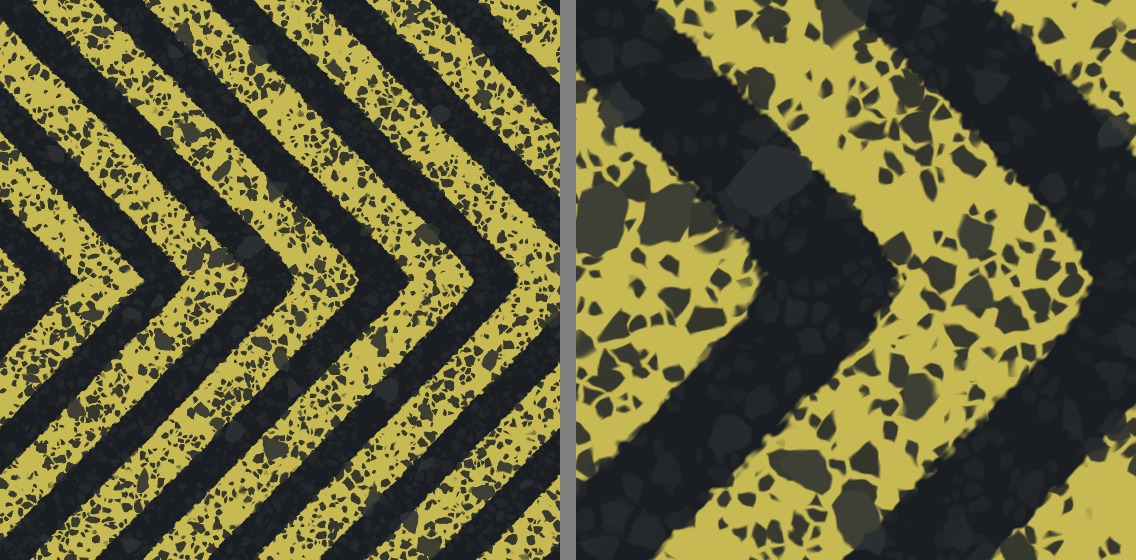
Left: the whole. Right: its middle third, enlarged.
Write a three.js fragment shader that draws this pattern.

```glsl
#define PERIOD 0.2
#define HALF_WIDTH 0.0575
#define SLOPE 0.979
#define TIP_ROUNDING 0.022
#define EDGE_WOBBLE 0.0022
#define SOFTNESS 0.0035
#define PAINT_RESIDUE 0.12
#define PAINT vec3(0.78, 0.73, 0.325)
#define ASPHALT vec3(0.103, 0.119, 0.132)
#define STONE vec3(0.172, 0.186, 0.192)

varying vec2 vUv;

float hash(vec2 p) {
  vec3 q = fract(vec3(p.xyx) * 0.1031);
  q += dot(q, q.yzx + 33.33);
  return fract((q.x + q.y) * q.z);
}

vec2 hash2(vec2 p) {
  return vec2(hash(p), hash(p + 57.3));
}

// Layered sines, roughly -1 to 1
float waves(vec2 p) {
  return 0.5 * sin(p.x + 1.7 * sin(p.y * 0.8))
       + 0.3 * sin(p.y * 1.9 + 1.3 * sin(p.x * 1.4))
       + 0.2 * sin(dot(p, vec2(3.1, -2.7)));
}

// Sparse angular stones: cell interiors, shrunk by a random amount
float stones(vec2 p, float scale, float density, float shrink) {
  vec2 q = p * scale + scale;
  vec2 base = floor(q);
  vec2 nearest = vec2(0.0);
  float first = 8.0;
  float second = 8.0;
  for (int j = -1; j <= 1; j++) {
    for (int i = -1; i <= 1; i++) {
      vec2 cell = base + vec2(float(i), float(j));
      float dist = length(cell + hash2(cell) - q);
      if (dist < first) {
        second = first;
        first = dist;
        nearest = cell;
      } else {
        second = min(second, dist);
      }
    }
  }
  float present = step(hash(nearest + 11.7), density);
  float inset = shrink + 0.2 * hash(nearest + 29.1);
  return present * smoothstep(inset, inset + SOFTNESS * scale, second - first);
}

// Coverage of the nested chevron stripes, pointing right
float chevrons(vec2 p, float ragged) {
  float dy = p.y - 0.5;
  float stripe = floor((p.x + SLOPE * abs(dy)) / PERIOD + 0.5);
  float rounding = TIP_ROUNDING * hash(vec2(stripe, 4.0));
  float along = p.x + SLOPE * sqrt(dy * dy + rounding * rounding);
  float offset = abs(along - stripe * PERIOD) - HALF_WIDTH;
  float dist = offset / sqrt(1.0 + SLOPE * SLOPE) + ragged;
  return 1.0 - smoothstep(-0.5 * SOFTNESS, 0.5 * SOFTNESS, dist);
}

void main() {
  vec2 p = vUv;
  vec2 warped = p + 0.0016 * vec2(waves(p * 170.0), waves(p.yx * 190.0 + 5.0));

  // Patches where the paint has worn less
  float shelter = 0.12 * smoothstep(0.0, 0.8, waves(p * 21.0 + 2.0));

  // Aggregate in three sizes
  float coarse = stones(warped, 27.0, 0.09, 0.06 + shelter);
  float medium = stones(warped + 3.1, 54.0, 0.36, 0.04 + shelter);
  float fine = stones(warped + 7.7, 94.0, 0.36, shelter);
  float exposed = 1.0 - (1.0 - coarse) * (1.0 - medium) * (1.0 - fine);

  // Stone-flecked road, varied in tone
  float tone = 0.7 + 0.3 * waves(p * 60.0);
  float flecks = max(coarse, max(0.7 * medium * tone, 0.4 * fine));
  vec3 color = mix(ASPHALT, STONE, flecks);

  // Paint with ragged edges, rubbed off the raised stones
  float ragged = EDGE_WOBBLE * (waves(p * 130.0) + waves(p * 310.0 + 9.0));
  float cover = chevrons(p, ragged) * mix(1.0, PAINT_RESIDUE, exposed);
  color = mix(color, PAINT, cover);

  gl_FragColor = vec4(color, 1.0);
}
```
